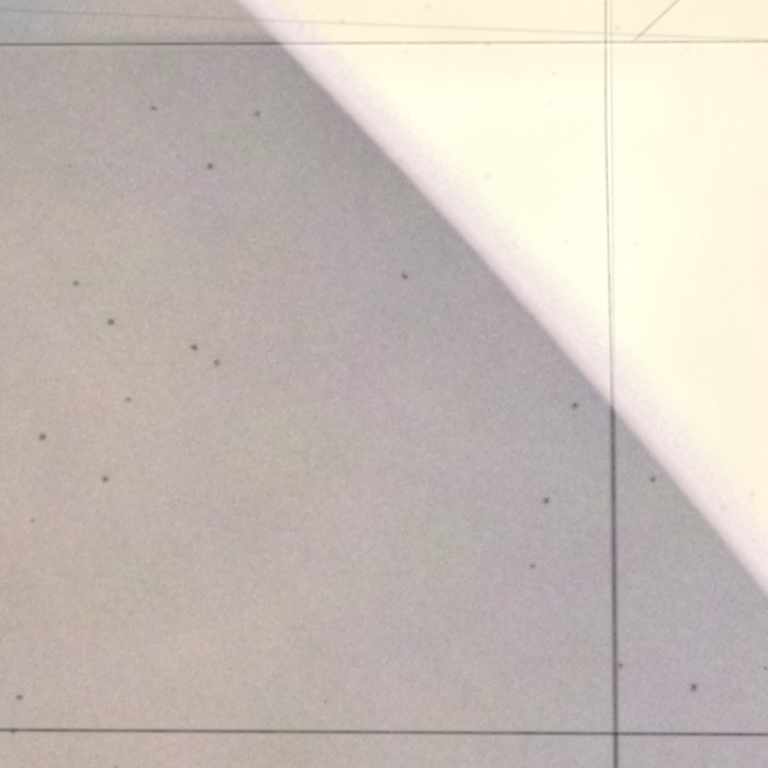
Write a three.js fragment shader that draws this texture.

```glsl
// Pale paper crossed by a curved diagonal shadow edge and thin ruled creases.
// A parabola splits shade from light; layered sines mottle the paper,
// and cellular noise gives its fine grain and scattered dark specks.
varying vec2 vUv;

vec2 hash2(vec2 p) {
  vec3 q = fract(p.xyx * vec3(0.1031, 0.103, 0.0973));
  q += dot(q, q.yzx + 33.33);
  return fract((q.xx + q.yz) * q.zy);
}

// Distance to the nearest scattered point, in cell widths, and its cell's random value.
vec2 cellular(vec2 p) {
  vec2 cell = floor(p);
  vec2 nearest = vec2(9.0, 0.0);
  for (int j = -1; j <= 1; j++) {
    for (int i = -1; i <= 1; i++) {
      vec2 c = cell + vec2(float(i), float(j));
      float d = length(c + hash2(c) - p);
      if (d < nearest.x) nearest = vec2(d, hash2(c + 71.0).x);
    }
  }
  return nearest;
}

float layeredSines(vec2 p) {
  float sum = 0.0;
  float gain = 0.5;
  for (int i = 0; i < 5; i++) {
    sum += gain * sin(p.x + 1.3 * sin(p.y)) * cos(p.y + 0.9 * sin(p.x * 0.8));
    p = mat2(1.5, 1.1, -1.1, 1.5) * p + 2.7;
    gain *= 0.62;
  }
  return sum;
}

// Soft stroke profile around zero offset.
float stroke(float offset, float width) {
  return exp(-offset * offset / (width * width));
}

// Soft blobs, each randomly lighter or darker than the ground.
float blobs(vec2 p) {
  vec2 c = cellular(p);
  return (2.0 * c.y - 1.0) * stroke(c.x, 0.42);
}

// Positive on the lit side of the shadow's edge.
float edgeDistance(vec2 p) {
  float t = p.x - 0.306;
  float slope = 0.994 + 0.37 * t;
  return (p.y - 1.0 + 0.994 * t + 0.185 * t * t) / sqrt(1.0 + slope * slope);
}

vec3 shadedPaper(vec2 p, float d) {
  vec3 warm = vec3(0.748, 0.697, 0.665);
  vec3 cool = vec3(0.708, 0.677, 0.69);
  vec3 color = mix(warm, cool, smoothstep(0.2, 0.95, p.x + 0.3 * p.y));
  color = mix(color, vec3(0.68, 0.655, 0.645), 0.75 * smoothstep(0.6, 0.95, p.y));
  color -= vec3(0.06, 0.055, 0.045) * exp(d * 9.0) * smoothstep(0.15, 0.75, p.y);
  color += 0.018 * layeredSines(p * 9.0 + 1.0);
  color += vec3(0.012, -0.008, 0.012) * layeredSines(p * 17.0 + 5.0);
  color += vec3(0.008, 0.008, -0.012) * layeredSines(p * 14.0 + 8.0);
  // Paler strip above the upper rule, bluish at the left.
  vec3 strip = mix(vec3(0.67, 0.67, 0.68), vec3(0.76, 0.71, 0.68), smoothstep(0.0, 0.18, p.x));
  return mix(color, strip, 0.75 * smoothstep(0.944, 0.965, p.y));
}

vec3 litPaper(vec2 p, float d) {
  float spread = mix(0.1, 0.065, p.y);
  vec3 rim = mix(vec3(0.84, 0.78, 0.79), vec3(0.945, 0.895, 0.895), smoothstep(0.0, 0.022, d));
  float warmth = max(smoothstep(0.86, 0.97, p.y), 0.75 * smoothstep(0.8, 1.0, p.x));
  vec3 cream = mix(vec3(1.0, 0.99, 0.91), vec3(0.995, 0.955, 0.86), warmth);
  cream += 0.012 * layeredSines(p * 12.0);
  return mix(rim, cream, smoothstep(0.015, spread, d));
}

void main() {
  vec2 p = vUv;
  float d = edgeDistance(p) + 0.0008 * layeredSines(p * 60.0);
  float light = smoothstep(-0.004, 0.007, d);
  vec3 color = mix(shadedPaper(p, d), litPaper(p, d), light);

  // Fibre grain at two scales, strongest in shade and along the soft rim.
  vec2 q = mat2(0.8, 0.6, -0.6, 0.8) * p;
  float grain = 0.6 * blobs(q * vec2(75.0, 100.0)) + blobs(q * vec2(210.0, 160.0) + 9.0);
  float rimGrain = light * stroke(d - 0.035, 0.025);
  color += grain * (0.022 * (1.0 - light) + 0.006 + 0.018 * rimGrain);

  // Sparse uneven specks, chosen by each cell's random value.
  vec2 speck = cellular(p * 17.0 + 3.0 + 0.03 * layeredSines(p * 150.0));
  float vary = fract(speck.y * 37.0);
  float speckMask = step(0.84, speck.y) * stroke(speck.x, 0.045 + 0.035 * vary);
  color = mix(color, vec3(0.38, 0.35, 0.36), speckMask * (0.25 + 0.5 * vary) * mix(1.0, 0.15, light));

  // Ruled horizontals, with faint slanting companions at the top.
  float wear = 0.85 + 0.25 * grain + 0.15 * layeredSines(p * 50.0);
  float upper = stroke(p.y - 0.942 - 0.004 * p.x, 0.0021);
  float lower = stroke(p.y - 0.0495 + 0.006 * p.x, 0.0026);
  float slant = stroke(p.y - 0.987 + 0.039 * p.x, 0.0025);
  color *= 1.0 - wear * (mix(0.27, 0.16, light) * upper + 0.36 * lower + 0.06 * slant);
  color += 0.02 * stroke(p.y - 0.937 - 0.004 * p.x, 0.003);

  // Vertical crease: dark in shade, a pale fold between two thin lines in light.
  float foldX = 0.802 - 0.009 * p.y;
  float leftX = 0.797 - 0.021 * (min(p.y, 0.85) - 0.464);
  float shadeCrease = wear * stroke(p.x - foldX, 0.0038) * (1.0 - light);
  float litCrease = 0.19 * stroke(p.x - leftX, 0.0022) + 0.08 * stroke(p.x - foldX - 0.002, 0.0022);
  color += light * 0.04 * stroke(p.x - 0.5 * (leftX + foldX), 0.004);
  color *= 1.0 - 0.37 * shadeCrease - light * wear * litCrease;

  // Short diagonal tick in the upper right.
  float tick = stroke((p.y - 0.948 - 0.93 * (p.x - 0.827)) * 0.73, 0.0022);
  color *= 1.0 - 0.13 * wear * tick * smoothstep(0.943, 0.952, p.y);

  gl_FragColor = vec4(clamp(color, 0.0, 1.0), 1.0);
}
```
